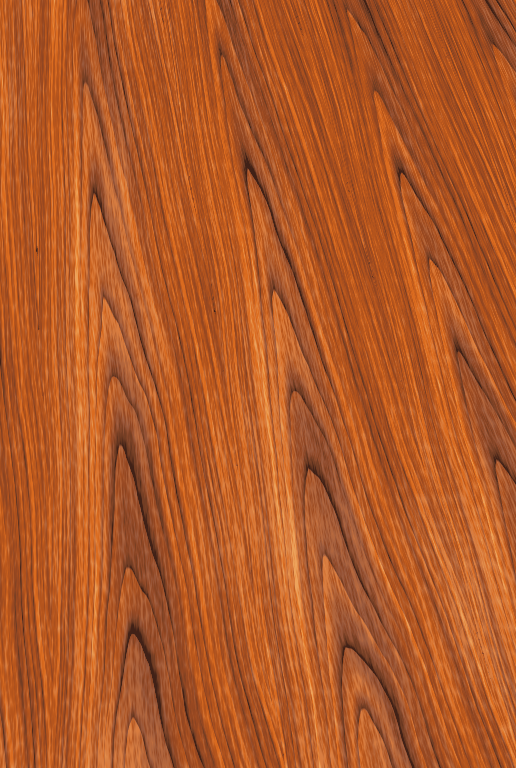
This texture is drawn by a Shadertoy shader. Its source:

```glsl
// Polished veneer with three leaning rows of pointed cathedral arches.
// A ring field rises along each spine and away from it; its fractional part
// gives the dark growth lines, and stretched cellular noise the fibres.

const float SPINE_START = 0.105;   // first spine at the top edge
const float SPINE_LEAN = 0.080;    // its drift to the right going down
const float SPACING_TOP = 0.170;   // distance between spines at the top
const float SPACING_GROW = 0.130;  // widening of that distance going down
const float LEFT_SHARE = 0.38;     // part of a sheet left of its spine
const float RINGS_DOWN = 8.5;      // arches along one spine
const float FLANK_LINEAR = 2.6;    // sharpness of the arch tips
const float FLANK_CURVE = 11.0;    // crowding of lines on the flanks
const float LINE_DEPTH = 0.78;     // darkness of the growth lines
const float BASE_TONE = 0.76;

const vec3 INK = vec3(0.25, 0.13, 0.09);
const vec3 UMBER = vec3(0.45, 0.24, 0.14);
const vec3 BROWN = vec3(0.59, 0.28, 0.13);
const vec3 RUST = vec3(0.71, 0.33, 0.11);
const vec3 ORANGE = vec3(0.86, 0.42, 0.12);
const vec3 HONEY = vec3(0.94, 0.57, 0.23);
const vec3 SHEEN = vec3(-0.01, 0.07, 0.13);

float hash1(float n) {
    return fract(sin(n * 91.73) * 4375.85);
}

vec2 hash2(vec2 p) {
    vec2 q = vec2(dot(p, vec2(127.1, 311.7)), dot(p, vec2(269.5, 183.3)));
    return fract(sin(q) * 4375.85);
}

// Distance to the nearest scattered point, centred on zero
float cellular(vec2 p) {
    vec2 cell = floor(p);
    float nearest = 2.0;
    for (int j = -1; j <= 1; j++) {
        for (int i = -1; i <= 1; i++) {
            vec2 c = cell + vec2(i, j);
            nearest = min(nearest, length(c + hash2(c) - p));
        }
    }
    return nearest - 0.45;
}

// Smooth irregular swell, about -1 to 1
float swell(vec2 p) {
    float sum = 0.0, amp = 0.5;
    for (int i = 0; i < 3; i++) {
        sum += amp * sin(p.x + 1.7 * sin(p.y * 0.8 + float(i))) * cos(p.y + 0.6 * p.x);
        p = mat2(1.5, 1.1, -1.1, 1.5) * p + 2.3;
        amp *= 0.5;
    }
    return sum;
}

vec3 woodColour(float v) {
    vec3 c = mix(INK, UMBER, smoothstep(0.0, 0.24, v));
    c = mix(c, BROWN, smoothstep(0.22, 0.46, v));
    c = mix(c, RUST, smoothstep(0.44, 0.68, v));
    c = mix(c, ORANGE, smoothstep(0.66, 0.90, v));
    return mix(c, HONEY, smoothstep(0.92, 1.22, v));
}

void mainImage(out vec4 fragColor, in vec2 fragCoord) {
    vec2 uv = fragCoord / iResolution.y;
    float down = 1.0 - uv.y;

    // Fan of sheets: s counts spines from left to right
    float s = (uv.x - SPINE_START - SPINE_LEAN * down) / (SPACING_TOP + SPACING_GROW * down);
    s += 0.016 * sin(down * 8.0 + s * 2.0) + 0.006 * sin(down * 21.0 + s * 5.0);
    float side = fract(s + LEFT_SHARE) - LEFT_SHARE;
    float flank = side < 0.0 ? -side / LEFT_SHARE : side / (1.0 - LEFT_SHARE);

    // Ring field: pointed arches with crowded flanks
    float tip = sqrt(flank * flank + 0.0008);
    float rings = RINGS_DOWN * down - FLANK_LINEAR * tip - FLANK_CURVE * flank * flank;
    rings += 0.60 * swell(vec2(s * 3.1 + 1.0, down * 8.0));
    rings += 0.10 * swell(vec2(s * 22.0, down * 30.0));

    // Growth lines: a soft dark approach, a thin core, then a sharp end
    float phase = fract(rings);
    float edge = clamp(fwidth(rings), 0.04, 0.4);
    float line = 0.55 * pow(phase, 2.4) + 0.45 * pow(phase, 9.0);
    line *= 1.0 - smoothstep(1.0 - edge, 1.0, phase);
    float heart = exp(-flank * flank * 12.0);
    float strength = mix(0.30 + 0.95 * hash1(floor(rings)), 1.05, 0.6 * heart);

    // Fibres follow the rings; streaks and pores run along the spines
    float fibre = cellular(vec2(rings * 1.7, down * 3.0 + s));
    float streak = cellular(vec2(s * 66.0 + 7.0, down * 7.0));
    float pore = cellular(vec2(s * 105.0, down * 60.0));

    // Broad tone: ring bands, dusky heart, bright strip on its left
    float bands = sin(rings * 0.9) + sin(rings * 2.3 + 1.0) + 0.8 * sin(rings * 4.1 + 2.0);
    float broad = swell(vec2(s * 4.0 + 3.0, down * 4.0));
    float dusk = exp(-pow((side - 0.10) / 0.13, 2.0));
    float glow = exp(-pow((side + 0.16) / 0.07, 2.0));

    float tone = BASE_TONE + 0.075 * bands + 0.13 * broad - 0.13 * dusk + 0.13 * glow;
    tone -= 0.07 * (1.0 - smoothstep(0.0, 0.35, down));
    tone += 0.34 * fibre + 0.26 * streak + 0.22 * pore;
    tone -= LINE_DEPTH * strength * line;

    // Pale surface sheen, stronger toward the lower edge, weak on dark lines
    float haze = 0.30 * down + 0.45 * broad + 0.6 * streak + 0.8 * pore + 0.30 * dusk;
    float sheen = smoothstep(0.0, 0.75, haze) * smoothstep(0.2, 0.6, tone);
    vec3 colour = woodColour(tone) + SHEEN * sheen;
    fragColor = vec4(clamp(colour, 0.0, 1.0), 1.0);
}
```
